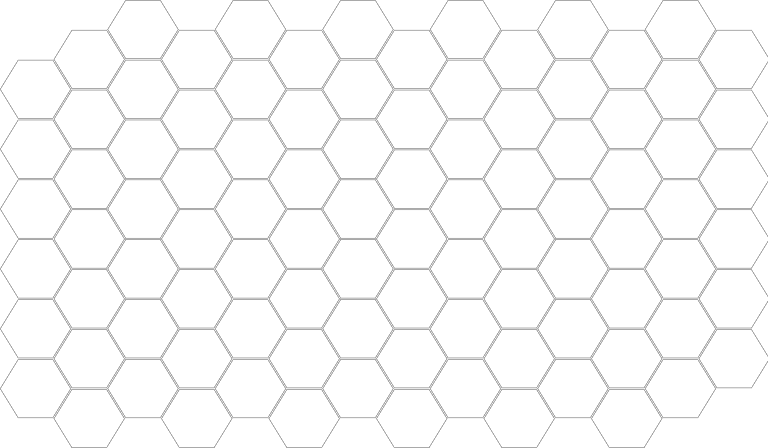
Reproduce this pattern procedurally as a WebGL 2 fragment shader.

```glsl
#version 300 es
precision highp float;
// Honeycomb of thin grey hexagon outlines, 14 staggered columns, separated by narrow white gaps.

uniform vec2 u_resolution;
out vec4 fragColor;

// Signed distance to a flat-topped, slightly squashed hexagon
float hexagon(vec2 p) {
    p = abs(p);
    return max(p.y - 0.491, dot(p, vec2(0.852, 0.524)) - 0.593 * 0.852);
}

// Share of a pixel covered by the line lying just inside the edge
float outline(float d, float pixel) {
    float inner = max(d - 0.5 * pixel, -0.0075);
    float outer = min(d + 0.5 * pixel, 0.0);
    return max(outer - inner, 0.0) / pixel;
}

// Seven cells per column, without the top left and bottom right corners
bool cellExists(float column, float row) {
    bool inside = column >= 0.0 && column <= 13.0 && row >= 0.0 && row <= 6.0;
    bool topLeft = column == 0.0 && row == 6.0;
    bool bottomRight = column == 13.0 && row == 0.0;
    return inside && !topLeft && !bottomRight;
}

void main() {
    // One unit is the vertical distance between cells
    float pixel = 7.482 / u_resolution.y;
    vec2 p = gl_FragCoord.xy * pixel - vec2(0.593, 0.491);

    // Add up the outlines of the four nearest cells
    float ink = 0.0;
    for (int i = 0; i < 2; i++) {
        float column = floor(p.x / 0.8976) + float(i);
        float shift = 0.5 - 0.5 * mod(column, 2.0);
        for (int j = 0; j < 2; j++) {
            float row = floor(p.y - shift) + float(j);
            if (cellExists(column, row)) {
                vec2 center = vec2(column * 0.8976, row + shift);
                ink += outline(hexagon(p - center), pixel);
            }
        }
    }

    vec3 paper = vec3(1.0);
    vec3 lineGrey = vec3(0.25);
    fragColor = vec4(mix(paper, lineGrey, min(ink, 1.0)), 1.0);
}
```
